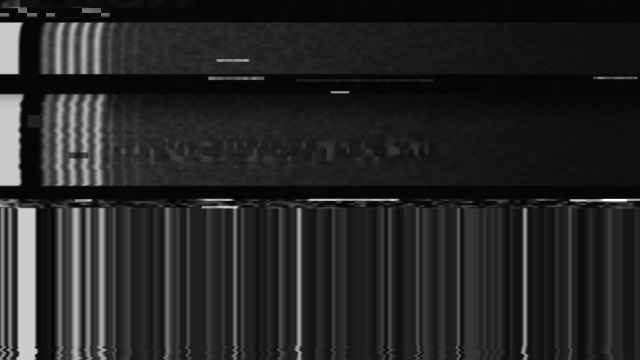
Write a Shadertoy shader that draws this texture.

```glsl
// Damaged video signal: two grainy bands with ringing stripes at the left,
// thin dropout dashes, and a barcode of smeared columns below.
// Spans, Gaussian stripes and value noise share a 768 x 432 grid, y downwards.

float hash(vec2 p) {
    p = fract(p * vec2(0.1031, 0.1137));
    p += dot(p, p.yx + 33.33);
    return fract((p.x + p.y) * p.x * 7.31 + p.y * 5.17);
}

float noise(vec2 p) {
    vec2 i = floor(p), f = fract(p);
    f = f * f * (3.0 - 2.0 * f);
    return mix(mix(hash(i), hash(i + vec2(1, 0)), f.x),
               mix(hash(i + vec2(0, 1)), hash(i + vec2(1, 1)), f.x), f.y);
}

float span(float x, float a, float b, float soft) {
    return smoothstep(a - soft, a + soft, x) * (1.0 - smoothstep(b - soft, b + soft, x));
}

float box(vec2 p, vec4 r) {
    return span(p.x, r.x, r.z, 1.2) * span(p.y, r.y, r.w, 0.9);
}

float bump(float x, float width) {
    return exp(-x * x / (width * width));
}

// White edge, black gap, ringing stripes, then a long grey fade.
float signalBand(vec2 p, float wobble) {
    float x = p.x + wobble;
    float grain = 0.6 * noise(p * vec2(0.13, 0.22)) + 0.4 * noise(p * vec2(0.4, 0.5));
    float light = 0.76 * span(x, -20.0, 24.0, 3.0) + 0.025;
    float body = mix(0.155, 0.035, smoothstep(60.0, 800.0, x));
    light += smoothstep(46.0, 54.0, x) * body * (0.65 + 0.6 * grain);
    for (int i = 0; i < 8; i++) {
        float k = float(i);
        float level = i == 0 ? 0.22 : i < 5 ? 0.5 : 0.13 / (k - 4.0);
        light += level * bump(x - 56.0 - 15.4 * k, i < 5 ? 4.6 : 3.0);
    }
    return light;
}

// Columns of uneven width with a few strong lines.
float barcode(float x) {
    float fade = mix(1.0, 0.6, smoothstep(100.0, 768.0, x));
    float fine = noise(vec2(x * 0.22, 4.5));
    float broad = noise(vec2(x * 0.09, 19.5));
    float light = 0.045 + fade * (0.24 * fine * fine + 0.17 * broad * fine);
    light *= 1.0 - 0.75 * span(x, 45.0, 66.0, 2.0);
    // Centre, half width, brightness.
    vec3 lines[16] = vec3[16](
        vec3(3, 3, 0.5), vec3(12, 3, 0.5), vec3(72, 4, 0.42), vec3(91, 6, 0.65),
        vec3(106, 4, 0.5), vec3(122, 5, 0.6), vec3(137, 3, 0.25), vec3(201, 4, 0.4),
        vec3(226, 3, 0.25), vec3(282, 3, 0.42), vec3(359, 3.5, 0.6), vec3(468, 3, 0.24),
        vec3(501, 3, 0.25), vec3(550, 2.5, 0.32), vec3(630, 3, 0.56), vec3(684, 3, 0.25));
    for (int i = 0; i < 16; i++) {
        light = max(light, (lines[i].z + 0.06) * bump(x - lines[i].x, lines[i].y));
    }
    return max(light, 0.8 * span(x, 21.0, 43.0, 2.5));
}

void mainImage(out vec4 fragColor, in vec2 fragCoord) {
    vec2 p = fragCoord / iResolution.xy;
    p = vec2(p.x, 1.0 - p.y) * vec2(768, 432);
    float light = 0.018 + 0.012 * noise(p * 0.1);

    // Upper band, its stripes bowing towards the top.
    float bow = -5.0 * exp((27.0 - p.y) / 9.0) + 1.5;
    float upper = signalBand(p, bow);
    light = mix(light, upper, span(p.y, 27.0, 89.0, 1.2));

    // Lower band, darker at its head and rippled through the middle.
    float ripple = 3.0 * (noise(vec2(2.0, p.y * 0.16)) - 0.5);
    float lower = signalBand(p, ripple - 3.0 * exp((113.0 - p.y) / 12.0));
    float blobs = noise(p * vec2(0.17, 0.11) + 40.0);
    float row = bump(p.y - 182.0, 14.0) * span(p.x, 125.0, 520.0, 25.0);
    lower += row * 0.13 * (smoothstep(0.45, 0.95, blobs) - 0.2);
    lower *= mix(0.4, 1.0, smoothstep(112.0, 155.0, p.y + 24.0 * step(p.x, 130.0)));
    lower += 0.1 * box(p, vec4(33, 138, 48, 153));
    lower *= 1.0 - 0.6 * box(p, vec4(82, 183, 106, 190));
    light = mix(light, lower, span(p.y, 113.0, 223.0, 1.5));

    // Broken blocks in the top margin.
    vec2 block = floor(p / vec2(11, 5));
    float margin = span(p.x, -9.0, 135.0, 8.0) * span(p.y, 9.0, 20.0, 2.0);
    light += 0.4 * margin * smoothstep(0.55, 0.9, hash(block + 7.0));
    light += 0.25 * box(p, vec4(-9, 0, 24, 10)) * noise(p * 0.15);
    light += 0.05 * span(p.x, 24.0, 230.0, 10.0) * span(p.y, -9.0, 9.0, 2.0) * noise(p * 0.12);

    // Columns, with torn rows at their foot.
    float tear = span(p.y, 415.0, 450.0, 1.0) * 5.0 * (noise(vec2(p.x * 0.04, p.y * 0.3)) - 0.5);
    light = mix(light, barcode(p.x + tear), smoothstep(248.0, 251.0, p.y));

    // Crumbled seam and its broken white line.
    float crumbs = noise(p * vec2(0.14, 0.4) + 11.0);
    float seam = span(p.y, 239.0, 250.0, 1.5);
    light += seam * (0.3 * crumbs * crumbs + 0.5 * span(p.x, -9.0, 22.0, 3.0) * crumbs);
    float dash = smoothstep(0.48, 0.6, noise(vec2(p.x * 0.02, 8.0)));
    dash *= smoothstep(230.0, 250.0, p.x);
    light += 0.6 * dash * span(p.y, 238.5, 241.0, 0.9);
    light += 0.5 * (box(p, vec4(90, 239, 110, 242)) + box(p, vec4(242, 247, 285, 250)));
    light += 0.55 * box(p, vec4(684, 239, 752, 242));

    // Dropout dashes across the bands.
    float flecks = 0.5 + 0.5 * noise(vec2(p.x * 0.2, 3.0));
    light += 0.65 * flecks * box(p, vec4(260, 71, 299, 74));
    light += 0.5 * flecks * (box(p, vec4(250, 92, 317, 96)) + box(p, vec4(712, 92, 765, 95)));
    light += 0.13 * flecks * box(p, vec4(355, 95, 520, 98));
    light += 0.6 * box(p, vec4(397, 109.5, 419, 112));

    fragColor = vec4(vec3(clamp(light, 0.0, 1.0)), 1.0);
}
```
